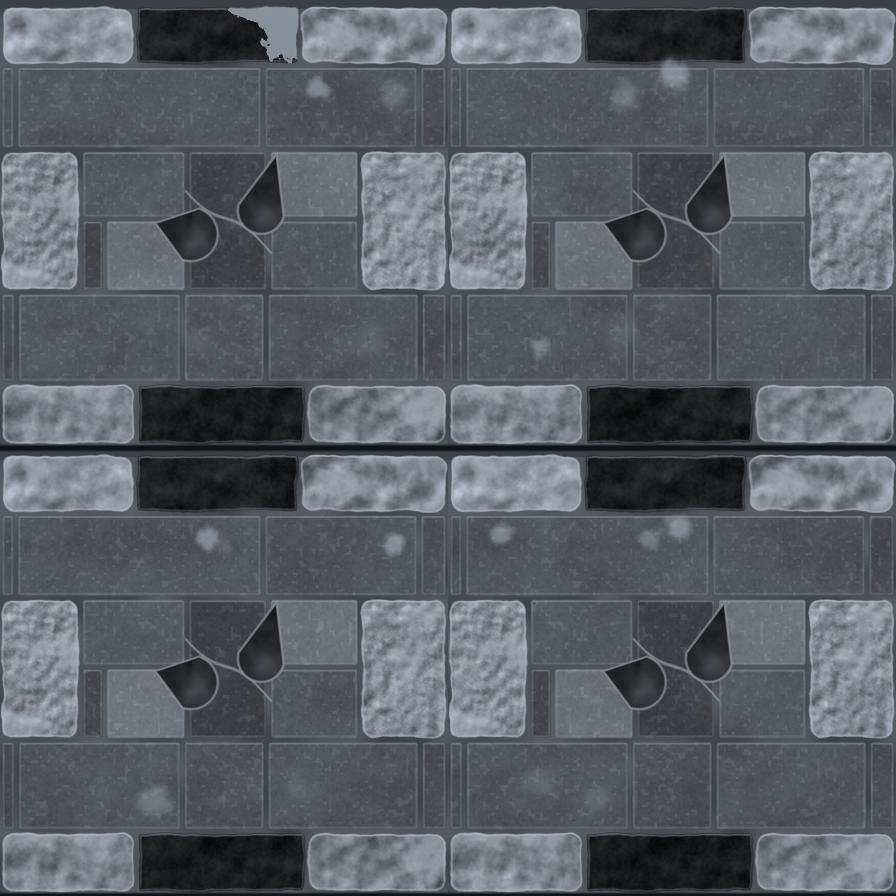
This texture is drawn by a Shadertoy shader. Its source:

```glsl
const float TILES = 2.0;            // repeats across and down
const float GAP = 0.005;            // half the joint width, in tile units
const float LINE = 0.0022;          // half the width of the fine edge lines
const float SPLIT_Y = 0.489;        // joint halving the middle side blocks
const float SPLIT_X = 0.234;        // extra joint in the lower left block
const float SPLIT_TONE = 0.05;
const float FLAT_RADIUS = 0.006;
const float STONE_RADIUS = 0.024;
const float WOBBLE = 0.012;
const int PUFFS = 5;                // frost spots per tile
const vec3 SLATE_TINT = vec3(0.95, 1.0, 1.08);
const vec3 MORTAR = vec3(0.23, 0.25, 0.275);
const vec3 SEAM = vec3(0.07, 0.075, 0.085);
const vec3 FROST = vec3(0.66, 0.71, 0.76);
const vec3 EDGE_LIGHT = vec3(0.55, 0.59, 0.63);
const vec2 CHIPPED_TILE = vec2(0.0, 0.0);

// Courses from top to bottom, the joints in each, and the tone of each block
const float COURSE[6] = float[](0.012, 0.146, 0.334, 0.652, 0.856, 0.994);
const vec4 JOINTS[5] = vec4[](
    vec4(0.302, 0.668, 1.0, 1.0), vec4(0.035, 0.587, 0.935, 1.0),
    vec4(0.180, 0.417, 0.600, 0.803), vec4(0.037, 0.407, 0.594, 0.938),
    vec4(0.305, 0.684, 1.0, 1.0));
const float TONES[25] = float[](
    0.55, 0.11, 0.48, 0.0, 0.0,
    0.31, 0.33, 0.32, 0.30, 0.30,
    0.53, 0.39, 0.25, 0.39, 0.53,
    0.30, 0.33, 0.32, 0.33, 0.30,
    0.49, 0.10, 0.48, 0.0, 0.0);

float hash(vec2 p) {
    vec3 h = fract(p.xyx * 0.1031);
    h += dot(h, h.yzx + 33.33);
    return fract((h.x + h.y) * h.z);
}

float noise(vec2 p) {
    vec2 i = floor(p), f = fract(p);
    f *= f * (3.0 - 2.0 * f);
    return mix(mix(hash(i), hash(i + vec2(1, 0)), f.x),
               mix(hash(i + vec2(0, 1)), hash(i + vec2(1, 1)), f.x), f.y);
}

float fbm(vec2 p) {
    float sum = 0.0, amp = 0.5;
    for (int i = 0; i < 4; i++) {
        sum += amp * noise(p);
        p = mat2(1.6, 1.2, -1.2, 1.6) * p + 7.3;
        amp *= 0.5;
    }
    return sum;
}

float pixel() { return TILES / iResolution.y; }
float fill(float d) { return 1.0 - smoothstep(-pixel(), pixel(), d); }
float stroke(float d, float w) { return fill(abs(d) - w); }

float roundBox(vec2 p, vec2 halfSize, float r) {
    vec2 d = abs(p) - halfSize + r;
    return length(max(d, 0.0)) + min(max(d.x, d.y), 0.0) - r;
}

// Segment from a to b whose radius shrinks from r to zero
float taper(vec2 p, vec2 a, vec2 b, float r) {
    float h = clamp(dot(p - a, b - a) / dot(b - a, b - a), 0.0, 1.0);
    return length(p - mix(a, b, h)) - r * (1.0 - h);
}

vec3 drawBlock(vec2 q, vec2 tile) {
    // Find the block holding this point
    int row = 0, col = 0;
    for (int i = 1; i < 5; i++) if (q.y > COURSE[i]) row = i;
    vec2 lo = vec2(0.0, COURSE[row]), hi = vec2(1.0, COURSE[row + 1]);
    for (int i = 0; i < 4; i++) if (q.x > JOINTS[row][i]) { lo.x = JOINTS[row][i]; col = i + 1; }
    if (col < 4) hi.x = JOINTS[row][col];
    float tone = TONES[row * 5 + col];
    if (row == 2 && (col == 1 || col == 3)) {
        bool upper = q.y < SPLIT_Y, leftSide = col == 1;
        if (upper) hi.y = SPLIT_Y; else lo.y = SPLIT_Y;
        tone += upper == leftSide ? -SPLIT_TONE : SPLIT_TONE;
        if (leftSide && !upper) {
            if (q.x < SPLIT_X) { hi.x = SPLIT_X; tone = 0.28; } else lo.x = SPLIT_X;
        }
    }
    // Rough stones are the very light and the very dark ones
    float rough = smoothstep(0.12, 0.14, abs(tone - 0.33));
    float pale = rough * step(0.33, tone);
    float d = roundBox(q - 0.5 * (lo + hi), 0.5 * (hi - lo) - GAP, mix(FLAT_RADIUS, STONE_RADIUS, pale));
    d += rough * WOBBLE * (fbm(q * 22.0) - 0.47);

    // Surface relief, cloudy stains and fine grain
    vec2 s = q * (row == 2 ? 48.0 : 24.0);
    float relief = fbm(s) - fbm(s + vec2(0.35, 0.5));
    float stain = fbm(q * 9.0 + tile * 3.1) - 0.47;
    float shade = tone + relief * mix(0.04, mix(0.16, 0.45, pale), rough) + stain * mix(0.09, 0.16, pale);
    shade += 0.035 * (noise(q * 190.0 + tile * 41.0) - 0.5);
    shade += (1.0 - rough) * 0.05 * smoothstep(0.72, 0.85, noise(q * 110.0 + tile * 9.0));
    vec3 stone = max(shade, 0.03) * SLATE_TINT;
    stone = mix(stone, FROST, pale * 0.5 * smoothstep(0.5, 0.68, fbm(q * 13.0 + 4.0)));
    if (tile == CHIPPED_TILE && row == 0 && col == 1)
        stone = mix(stone, FROST * 0.8, fill(0.59 - q.x + 0.8 * (q.y - 0.08) + 0.1 * (fbm(q * 30.0) - 0.5)));

    // Bevel, brightest along the top
    float top = 1.0 - smoothstep(0.0, 0.02, q.y - lo.y);
    float bevel = stroke(d + 0.003, LINE) * (0.3 + 0.35 * top + 0.25 * pale);
    stone = mix(stone, mix(EDGE_LIGHT, FROST, pale), bevel);
    vec3 joint = mix(MORTAR, EDGE_LIGHT, 0.35 * noise(q * 14.0) * step(0.02, q.y));
    return mix(joint, stone, fill(d));
}

// Two dark drops and the vein between them
vec3 drawDrops(vec3 color, vec2 q) {
    float bend = 0.012 * sin((q.x - 0.41) * 34.0);
    float vein = taper(q - vec2(0.0, bend), vec2(0.415, 0.425), vec2(0.605, 0.56), 0.0);
    color = mix(color, EDGE_LIGHT, 0.75 * stroke(vein, LINE * 1.3));
    for (int i = 0; i < 2; i++) {
        vec2 center = i == 0 ? vec2(0.426, 0.523) : vec2(0.583, 0.470);
        vec2 tip = i == 0 ? vec2(0.347, 0.498) : vec2(0.617, 0.345);
        float d = taper(q, center, tip, i == 0 ? 0.060 : 0.052);
        float shine = exp(-700.0 * dot(q - center - 0.015, q - center - 0.015));
        float shade = 0.13 + 0.15 * shine + 0.12 * (fbm(q * 38.0) - 0.47);
        color = mix(color, shade * SLATE_TINT, fill(d));
        color = mix(color, EDGE_LIGHT, 0.75 * stroke(d, LINE * 1.2));
    }
    return color;
}

void mainImage(out vec4 fragColor, in vec2 fragCoord) {
    vec2 p = fragCoord / iResolution.xy * TILES;
    p.y = TILES - p.y;
    vec2 tile = floor(p), q = fract(p);
    vec3 color = drawDrops(drawBlock(q, tile), q);

    // Frost spots, scattered anew in each tile over the flat courses
    for (int i = 0; i < PUFFS; i++) {
        vec2 seed = tile * 17.0 + float(i) * 5.7 + 2.0;
        vec2 center = vec2(mix(0.07, 0.93, hash(seed)), (i % 2 == 0 ? 0.19 : 0.76) + 0.06 * (hash(seed + 3.0) - 0.5));
        float radius = mix(0.025, 0.055, hash(seed + 8.0));
        float d = length(q - center) + 0.03 * (fbm(q * 45.0) - 0.47);
        float strength = mix(0.12, 0.75, pow(hash(seed + 13.0), 2.0));
        color = mix(color, FROST, strength * (1.0 - smoothstep(0.25 * radius, radius, d)));
    }
    // Deep shadow where tiles stack
    float seam = min(q.y, 1.0 - q.y);
    color = mix(color, SEAM, (1.0 - smoothstep(0.003, 0.010, seam)) * step(0.02, p.y));
    fragColor = vec4(color, 1.0);
}
```
